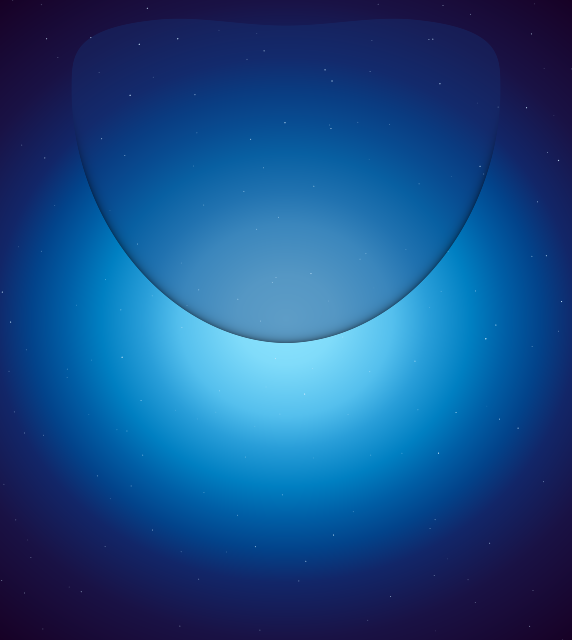
Write a Shadertoy shader that draws this background.

```glsl
// Blue radial glow in a starry sky, seen behind a rounded tinted glass bowl.

// Lengths are in canvas heights, measured from the canvas centre.
const float GLOW_SQUEEZE = 0.9;             // below 1 widens the glow sideways
const int STOP_COUNT = 10;
const vec4 GLOW_STOPS[STOP_COUNT] = vec4[](  // rgb colour, w = radius
    vec4(0.56, 0.90, 1.00, 0.00),
    vec4(0.50, 0.86, 0.98, 0.07),
    vec4(0.33, 0.75, 0.93, 0.15),
    vec4(0.16, 0.62, 0.85, 0.20),
    vec4(0.00, 0.50, 0.76, 0.26),
    vec4(0.00, 0.37, 0.65, 0.31),
    vec4(0.01, 0.26, 0.54, 0.36),
    vec4(0.07, 0.15, 0.41, 0.41),
    vec4(0.10, 0.07, 0.27, 0.50),
    vec4(0.09, 0.00, 0.14, 0.65));

const vec2 BOWL_CENTRE = vec2(0.0, 0.357);
const float BOWL_HALF_WIDTH = 0.335;
const float BOWL_DEPTH = 0.393;
const float BOWL_RISE = 0.103;
const float BOWL_SHOULDER = 0.0143;         // extra height beside the top dip
const float BOWL_LOWER_POWER = 1.92;
const float BOWL_UPPER_POWER = 3.7;
const vec3 GLASS_TINT = vec3(0.08, 0.19, 0.45);
const float GLASS_OPACITY = 0.4;
const float RIM_WIDTH = 0.006;
const float RIM_DARKNESS = 0.42;

const int STAR_LAYERS = 2;
const float STAR_CELLS = 11.0;
const float STAR_DENSITY = 0.55;
const float STAR_RADIUS = 0.0011;
const vec3 STAR_COLOUR = vec3(0.80, 0.92, 1.00);

vec3 hash3(vec2 cell) {
    vec3 q = fract(cell.xyx * vec3(0.1031, 0.1030, 0.0973));
    q += dot(q, q.yxz + 33.33);
    return fract((q.xxy + q.yzz) * q.zyx);
}

vec3 glow(vec2 p) {
    float radius = length(p * vec2(GLOW_SQUEEZE, 1.0));
    vec3 colour = GLOW_STOPS[0].rgb;
    for (int i = 1; i < STOP_COUNT; i++) {
        float from = GLOW_STOPS[i - 1].w;
        float to = GLOW_STOPS[i].w;
        float blend = clamp((radius - from) / (to - from), 0.0, 1.0);
        colour = mix(colour, GLOW_STOPS[i].rgb, blend);
    }
    return colour;
}

// Superellipse field: zero on the outline, negative inside.
float bowlField(vec2 p) {
    p -= BOWL_CENTRE;
    float across = abs(p.x) / BOWL_HALF_WIDTH;
    float rise = BOWL_RISE + BOWL_SHOULDER * smoothstep(0.0, 0.6, across);
    bool upper = p.y > 0.0;
    float along = abs(p.y) / (upper ? rise : BOWL_DEPTH);
    float power = upper ? BOWL_UPPER_POWER : BOWL_LOWER_POWER;
    vec2 q = max(vec2(across, along), 1e-5);
    return pow(pow(q.x, power) + pow(q.y, power), 1.0 / power) - 1.0;
}

// Field divided by its slope approximates true distance near the rim.
float bowlDistance(vec2 p) {
    vec2 e = vec2(0.001, 0.0);
    vec2 slope = vec2(bowlField(p + e.xy) - bowlField(p - e.xy),
                      bowlField(p + e.yx) - bowlField(p - e.yx)) / (2.0 * e.x);
    return bowlField(p) / max(length(slope), 0.5);
}

float stars(vec2 p, float pixel) {
    float light = 0.0;
    for (int layer = 0; layer < STAR_LAYERS; layer++) {
        float cells = STAR_CELLS * (1.0 + 0.35 * float(layer));
        vec2 grid = (p + 3.0 + 1.7 * float(layer)) * cells;
        vec3 random = hash3(floor(grid));
        vec3 traits = hash3(floor(grid) + 71.0);
        vec2 offset = fract(grid) - mix(vec2(0.1), vec2(0.9), random.xy);
        float radius = STAR_RADIUS * mix(0.5, 1.0, traits.x);
        float dot1 = 1.0 - smoothstep(radius - 0.5 * pixel, radius + 0.5 * pixel,
                                      length(offset) / cells);
        float brightness = mix(0.2, 0.9, traits.y * traits.y);
        light += dot1 * brightness * step(random.z, STAR_DENSITY);
    }
    return min(light, 1.0);
}

void mainImage(out vec4 fragColor, in vec2 fragCoord) {
    float pixel = 1.0 / iResolution.y;
    vec2 p = (fragCoord - 0.5 * iResolution.xy) * pixel;
    vec3 colour = glow(p);

    // Tinted glass, with a soft inner shadow along its lower rim
    float edge = bowlDistance(p);
    float inside = 1.0 - smoothstep(-0.5 * pixel, 0.5 * pixel, edge);
    vec3 glass = mix(colour, GLASS_TINT, GLASS_OPACITY);
    float rim = exp(min(edge, 0.0) / RIM_WIDTH);
    float lowerPart = 1.0 - smoothstep(0.18, 0.36, p.y);
    glass *= 1.0 - RIM_DARKNESS * rim * lowerPart;
    colour = mix(colour, glass, inside);

    colour = mix(colour, STAR_COLOUR, stars(p, pixel));
    fragColor = vec4(colour, 1.0);
}
```
